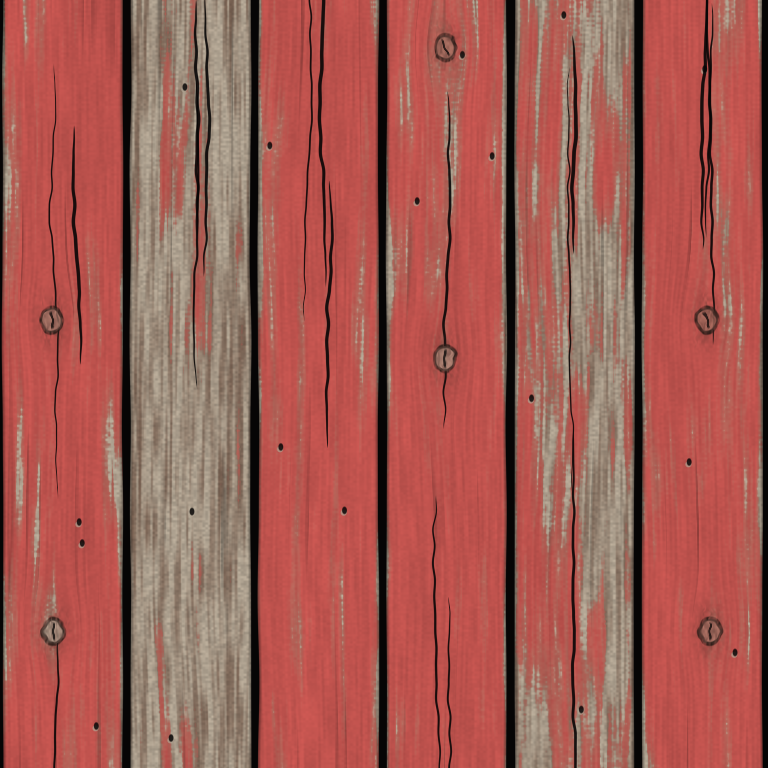
A Shadertoy shader for this texture:

```glsl
const float PLANKS = 6.0;
const vec3 PAINT = vec3(0.73, 0.315, 0.295);
const vec3 FADED = vec3(0.64, 0.39, 0.34);
const vec3 WOOD_DARK = vec3(0.47, 0.38, 0.32);
const vec3 WOOD_PALE = vec3(0.69, 0.64, 0.57);
const vec3 STAIN = vec3(0.28, 0.18, 0.15);
const vec3 GAP = vec3(0.025, 0.02, 0.02);

float hash(vec2 p) {
    return fract(sin(dot(p, vec2(127.1, 311.7))) * 43758.5);
}

float noise(vec2 p) {
    vec2 i = floor(p), f = fract(p);
    f = f * f * (3.0 - 2.0 * f);
    return mix(mix(hash(i), hash(i + vec2(1, 0)), f.x),
               mix(hash(i + vec2(0, 1)), hash(i + vec2(1, 1)), f.x), f.y);
}

float fbm(vec2 p) {
    float sum = 0.0, amp = 0.533;
    for (int i = 0; i < 4; i++) {
        sum += amp * noise(p);
        p = p * 2.03 + 17.3;
        amp *= 0.5;
    }
    return sum;
}

// Tapered vertical split; x is measured in plank widths
float crack(vec2 p, float id, float k, float px) {
    vec2 seed = vec2(id, k * 5.0 + 2.0);
    float len = mix(0.22, 0.6, hash(seed));
    float start = mix(-0.15, 0.75, hash(seed + 31.0));
    float t = (p.y - start) / len;
    float taper = sqrt(max(0.0, 4.0 * t * (1.0 - t)));
    float path = mix(0.42, 0.62, hash(seed + 57.0))
               + 0.07 * (noise(vec2(id * 9.0 + k, p.y * 7.0)) - 0.5)
               + 0.02 * (noise(vec2(id * 3.0 + k, p.y * 45.0)) - 0.5);
    float width = mix(0.006, 0.015, hash(seed + 83.0)) * taper;
    return (1.0 - smoothstep(width - px, width + px, abs(p.x - path))) * smoothstep(0.0, 0.3, taper);
}

// Knots sit in pairs on planks 0, 3 and 5
vec2 knotCentre(float id, float k) {
    float raised = step(abs(id - 3.0), 0.1);
    float x = 0.44 + 0.022 * id + 0.05 * (hash(vec2(id, k)) - 0.5);
    return vec2(x, 0.583 - 0.405 * k + 0.355 * raised);
}

float hasKnots(float id) {
    return max(step(abs(mod(id, 3.0)), 0.1) * step(id, 4.0), step(abs(id - 5.0), 0.1));
}

vec3 addKnot(vec3 col, vec2 q, float seed, float px) {
    q.x += 0.004 * (noise(q * 130.0 + seed) - 0.5);
    float r = length(q * vec2(1.0, 0.82));
    float radius = 0.0135;
    float rough = noise(q * vec2(420.0, 180.0) + seed);
    float halo = exp(-dot(q * vec2(50.0, 30.0), q * vec2(50.0, 30.0)));
    col = mix(col, STAIN, 0.5 * halo * rough);
    vec3 core = mix(FADED, WOOD_PALE, hash(vec2(seed, 4.0))) * (0.7 + 0.4 * rough);
    col = mix(col, core, 0.85 * (1.0 - smoothstep(radius - px, radius + px, r)));
    float rim = 1.0 - smoothstep(0.001, 0.0015 + 2.0 * px, abs(r - radius));
    col = mix(col, STAIN * 0.6, rim * (0.35 + 0.6 * rough));
    float split = abs(q.x + q.y * (hash(vec2(seed, 8.0)) - 0.5));
    split = 1.0 - smoothstep(0.0008, 0.0008 + 1.5 * px, split);
    return mix(col, GAP, 0.75 * split * (1.0 - smoothstep(0.007, 0.011, r)));
}

vec3 addHole(vec3 col, vec2 q, float px) {
    float r = length(q * vec2(1.0, 0.65));
    col = mix(col, WOOD_PALE, 0.7 * (1.0 - smoothstep(0.003, 0.003 + 2.0 * px, length(q + vec2(0.001, 0.003)))));
    return mix(col, GAP, 0.85 * (1.0 - smoothstep(0.0022, 0.0022 + 2.0 * px, r)));
}

void mainImage(out vec4 fragColor, in vec2 fragCoord) {
    vec2 uv = fragCoord / iResolution.xy;
    float px = 0.7 / iResolution.y;
    float x = uv.x * PLANKS + 0.012;
    float id = floor(x);
    vec2 p = vec2(fract(x), uv.y);
    float knotted = hasKnots(id);

    // Grain bends around the knots
    vec2 g = p;
    for (float k = 0.0; k < 2.0; k++) {
        vec2 d = p - knotCentre(id, k);
        g.x -= knotted * 0.6 * d.x * exp(-dot(d * vec2(5.0, 18.0), d * vec2(5.0, 18.0)));
    }
    g.x += 0.06 * (noise(vec2(id * 5.0 + p.x * 2.0, p.y * 4.0)) - 0.5) + id * 13.0;
    float fine = noise(g * vec2(52.0, 16.0));
    float streak = fbm(g * vec2(14.0, 5.0));
    float broad = fbm(g * vec2(3.0, 4.0) + 40.0);
    float grit = noise(uv * vec2(260.0, 330.0));

    // Paint wears off two planks and along every plank edge
    float worn = step(abs(mod(id, 3.0) - 1.0), 0.1) * (1.15 - 0.15 * id);
    float side = 0.5 - abs(p.x - 0.5);
    float wear = 0.45 * broad + 0.47 * streak + 0.08 * fine + 0.05 * (grit - 0.5);
    wear += worn * (0.17 + 0.28 * (0.5 - side)) + 0.15 * (1.0 - smoothstep(0.03, 0.085, side));
    float bare = smoothstep(0.61, 0.68, wear);

    vec3 paint = mix(PAINT, FADED, smoothstep(0.5, 0.64, wear) * 0.8);
    paint *= 0.88 + 0.12 * fine + 0.12 * broad + 0.06 * grit;
    vec3 wood = mix(WOOD_DARK, WOOD_PALE, smoothstep(0.15, 0.75, 0.5 * fine + 0.5 * streak));
    wood *= 0.9 + 0.18 * grit;
    vec3 col = mix(paint, wood, bare);

    // Hairlines, splits, knots and nail holes
    float hair = smoothstep(0.8, 0.95, noise(g * vec2(28.0, 3.0) + 70.0));
    col *= 1.0 - 0.3 * hair * fine;
    for (float k = 0.0; k < 3.0; k++) {
        col = mix(col, GAP, 0.9 * crack(p, id, k, px * PLANKS));
        vec2 hole = vec2(0.12 + 0.76 * hash(vec2(id, k + 20.0)), hash(vec2(id + 9.0, k)));
        col = addHole(col, (p - hole) / vec2(PLANKS, 1.0), px);
    }
    for (float k = 0.0; k < 2.0; k++) {
        vec2 q = (p - knotCentre(id, k)) / vec2(PLANKS, 1.0);
        col = mix(col, addKnot(col, q, id * 2.0 + k, px), knotted);
    }

    // Uneven dark gaps between planks
    float edge = side + 0.016 * (noise(vec2(floor(x + 0.5) * 8.0 + step(0.5, p.x) * 3.0, p.y * 9.0)) - 0.5);
    col *= mix(0.65, 1.0, smoothstep(0.03, 0.06, edge));
    float aa = px * PLANKS;
    col = mix(GAP, col, smoothstep(0.031 - aa, 0.031 + aa, edge));
    fragColor = vec4(col, 1.0);
}
```
